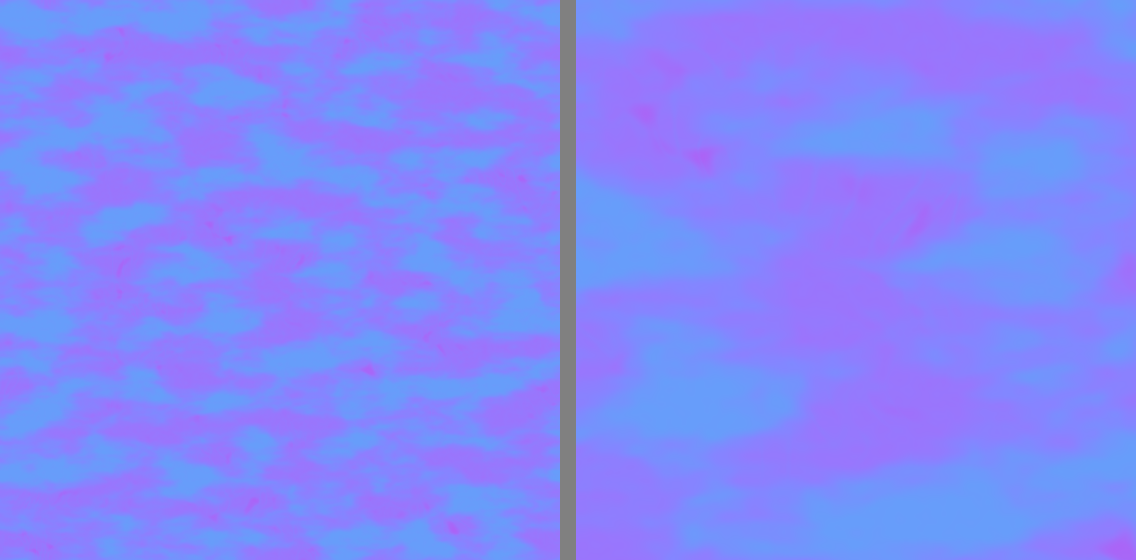
Left, the full canvas; right, a detail of the centre.
Reproduce this texture map procedurally as a Shadertoy shader.

```glsl
const vec2  PATCH_CELLS  = vec2(7.0, 15.0);   // wide, low patches
const int   PATCH_OCTAVES = 4;
const float PATCH_GAIN   = 0.52;
const vec2  PATCH_RANGE  = vec2(-0.46, 0.45); // noise span from blue to purple
const vec2  WARP_CELLS   = vec2(12.0, 18.0);
const vec2  WARP_AMOUNT  = vec2(0.022, 0.006);
const vec2  SPOT_CELLS   = vec2(40.0, 46.0);
const vec2  WISP_CELLS   = vec2(52.0, 22.0);  // thin, mostly upright lines
const vec2  DETAIL_CELLS = vec2(6.0, 8.0);    // areas that carry spots and wisps
const float SPOT_AMOUNT  = 0.60;
const float WISP_AMOUNT  = 0.13;
const vec2  GRAIN_CELLS  = vec2(110.0, 130.0);
const float GRAIN_AMOUNT = 0.07;

const vec3 BLUE    = vec3(0.405, 0.615, 0.980);
const vec3 VIOLET  = vec3(0.515, 0.525, 1.000);
const vec3 PURPLE  = vec3(0.600, 0.462, 0.990);
const vec3 MAGENTA = vec3(0.670, 0.390, 0.965);

const float TAU = 6.2831853;

// Integer hash to a unit gradient
vec2 gradientAt(vec2 cell, vec2 period, uint seed) {
    uvec2 c = uvec2(mod(cell, period));
    uint h = c.x * 1597u + c.y * 51749u + seed * 7919u;
    h = (h ^ (h >> 16)) * 73244475u;
    h = (h ^ (h >> 15)) * 73244475u;
    h ^= h >> 16;
    float angle = TAU * float(h & 65535u) / 65536.0;
    return vec2(cos(angle), sin(angle));
}

// Gradient noise that repeats over the unit square
float noise(vec2 uv, vec2 cells, uint seed) {
    vec2 p = uv * cells;
    vec2 i = floor(p);
    vec2 f = p - i;
    vec2 u = f * f * f * (f * (f * 6.0 - 15.0) + 10.0);
    vec2 e = vec2(1.0, 0.0);
    float a = dot(gradientAt(i, cells, seed), f);
    float b = dot(gradientAt(i + e.xy, cells, seed), f - e.xy);
    float c = dot(gradientAt(i + e.yx, cells, seed), f - e.yx);
    float d = dot(gradientAt(i + e.xx, cells, seed), f - e.xx);
    return mix(mix(a, b, u.x), mix(c, d, u.x), u.y);
}

float fbm(vec2 uv, vec2 cells, uint seed) {
    float sum = 0.0;
    float amplitude = 1.0;
    for (int k = 0; k < PATCH_OCTAVES; k++) {
        sum += amplitude * noise(uv, cells, seed + uint(k));
        cells *= 2.0;
        amplitude *= PATCH_GAIN;
    }
    return sum;
}

// Blue to purple ramp, running on into magenta above one
vec3 ramp(float t) {
    vec3 col = mix(BLUE, VIOLET, clamp(t * 2.0, 0.0, 1.0));
    col = mix(col, PURPLE, clamp(t * 2.0 - 1.0, 0.0, 1.0));
    return mix(col, MAGENTA, clamp(t * 2.0 - 2.0, 0.0, 1.0));
}

void mainImage(out vec4 fragColor, in vec2 fragCoord) {
    vec2 uv = fragCoord / iResolution.y;

    // Streaky patches with ragged sides
    vec2 warp = vec2(noise(uv, WARP_CELLS, 21u), noise(uv, WARP_CELLS, 22u));
    float patches = fbm(uv + warp * WARP_AMOUNT, PATCH_CELLS, 1u);
    float tone = smoothstep(PATCH_RANGE.x, PATCH_RANGE.y, patches);

    // Spots and wisps, confined to parts of the purple
    float area = smoothstep(-0.1, 0.35, noise(uv, DETAIL_CELLS, 31u));
    float purple = smoothstep(0.45, 0.9, tone);
    float spots = smoothstep(0.15, 0.6, noise(uv + warp * 0.02, SPOT_CELLS, 41u));
    float line = noise(uv + warp * 0.03, WISP_CELLS, 51u);
    float wisps = 1.0 - smoothstep(0.0, 0.12, abs(line));
    float detail = SPOT_AMOUNT * spots - WISP_AMOUNT * wisps;
    tone += purple * (0.15 + 0.85 * area) * detail;

    // Faint grain
    tone += GRAIN_AMOUNT * noise(uv, GRAIN_CELLS, 61u);

    fragColor = vec4(ramp(tone), 1.0);
}
```
